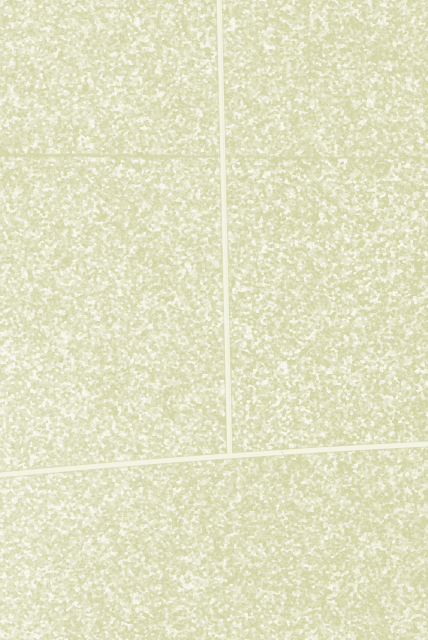
Write a WebGL 1 fragment shader that draws this texture.

```glsl
precision highp float;
// Pale speckled stone tiles with light raised joints and one faint shadow joint.

uniform vec2 u_resolution;

#define GRAIN_SCALE 225.0
#define FINE_SCALE 370.0
#define PATCH_SCALE 85.0
#define CHIP_SCALE 25.0
#define CHIP_CHANCE 0.27
#define JOINT_HALF 0.0039
#define FAINT_HALF 0.0024
#define STONE_DARK vec3(0.830, 0.835, 0.652)
#define STONE_LIGHT vec3(0.968, 0.968, 0.935)
#define JOINT_COLOR vec3(0.955, 0.955, 0.895)
#define SHADOW_COLOR vec3(0.835, 0.838, 0.665)

float hash(vec2 p) {
  vec3 q = fract(vec3(p.xyx) * 0.1031);
  q += dot(q, q.yzx + 33.33);
  return fract((q.x + q.y) * q.z);
}

vec2 hash2(vec2 p) {
  return vec2(hash(p + 17.3), hash(p + 71.9));
}

// Cellular noise: each cell has one random tone, blended softly at its border.
float grains(vec2 p) {
  vec2 cell = floor(p);
  float sum = 0.0;
  float weight = 0.0;
  for (int j = -1; j <= 1; j++) {
    for (int i = -1; i <= 1; i++) {
      vec2 id = cell + vec2(float(i), float(j));
      vec2 d = id + hash2(id) - p;
      float w = exp(-9.0 * dot(d, d)) + 1e-6;
      sum += w * hash(id);
      weight += w;
    }
  }
  return sum / weight;
}

// Sparse oval chips: positive for pale ones, negative for dark ones.
float chips(vec2 p, float blur) {
  vec2 id = floor(p);
  vec2 d = fract(p) - mix(vec2(0.27), vec2(0.73), hash2(id));
  float angle = 6.2832 * hash(id + 5.1);
  float c = cos(angle);
  float s = sin(angle);
  d = vec2(c * d.x + s * d.y, c * d.y - s * d.x) * vec2(1.0, 1.5);
  float radius = mix(0.07, 0.20, hash(id + 9.7));
  float mask = 1.0 - smoothstep(radius - blur, radius + blur, length(d));
  float present = step(hash(id + 31.0), CHIP_CHANCE);
  return mask * present * (hash(id + 47.0) > 0.65 ? 0.50 : -0.28);
}

// Coverage of a band around a signed distance.
float band(float d, float halfWidth, float px) {
  return 1.0 - smoothstep(halfWidth - px, halfWidth + px, abs(d));
}

void main() {
  float px = 0.7 / u_resolution.y;
  vec2 p = gl_FragCoord.xy / u_resolution.y;
  float across = gl_FragCoord.x / u_resolution.x;

  // Joint distances, with the slight lean and bow of the tile layout
  float floorJoint = p.y - (0.2578 + 0.0725 * p.x + 0.035 * p.x * (0.667 - p.x));
  float uprightJoint = p.x - mix(0.3590, 0.3425, (p.y - 0.29) / 0.71);
  float faintJoint = p.y - mix(0.7580, 0.7525, across);
  float above = step(0.0, floorJoint);
  float rightSide = step(0.0, uprightJoint) * above;
  float upper = step(0.0, faintJoint);
  vec2 tile = vec2(rightSide, above + upper);

  // Stone: three grain sizes, offset for each tile
  vec2 q = p + tile * vec2(3.17, 2.31);
  float medium = grains(q * GRAIN_SCALE * vec2(0.94, 1.06));
  float speckle = 0.95 * (medium * medium - 0.31);
  speckle += 0.45 * (grains(q * FINE_SCALE + 40.0) - 0.5);
  speckle += 0.17 * (grains(q * PATCH_SCALE + 80.0) - 0.5);
  float contrast = 0.94 + 0.12 * rightSide * (1.0 - upper);
  float tone = 0.41 + contrast * speckle;
  tone += chips(q * CHIP_SCALE, 0.04 + px * CHIP_SCALE) * mix(0.3, 1.0, above);

  // Broad light from the left, duller right edge, gentle mottling
  vec2 glow = (p - vec2(0.0, 0.27)) / vec2(0.16, 0.20);
  tone += 0.13 * exp(-dot(glow, glow)) + 0.05 * exp(-6.0 * p.x);
  tone -= 0.06 * across * across + 0.04 * (1.0 - above) * across;
  tone += 0.015 * sin(p.x * 17.0 + 2.0 * sin(p.y * 9.0)) * sin(p.y * 13.0 + p.x * 5.0);
  vec3 color = mix(STONE_DARK, STONE_LIGHT, clamp(tone, 0.0, 1.0));

  // Faint shadow joint, weaker on the right
  float wobble = 0.0006 * sin(p.x * 90.0) + 0.0004 * sin(p.x * 217.0);
  float faint = band(faintJoint + wobble, FAINT_HALF, px + 0.001);
  color = mix(color, SHADOW_COLOR, faint * mix(0.85, 0.60, rightSide));

  // Shadow rims beside the pale joints
  float rim = max(band(floorJoint, JOINT_HALF + 0.002, px + 0.001),
                  band(uprightJoint, JOINT_HALF + 0.002, px + 0.001) * above);
  color = mix(color, SHADOW_COLOR, 0.6 * rim);

  // Pale joints with a soft inner crease and one small break
  float upright = band(uprightJoint, JOINT_HALF, px) * above;
  float level = band(floorJoint, JOINT_HALF, px);
  level *= 1.0 - 0.6 * band(p.x - 0.441 + 0.5 * floorJoint, 0.0010, px);
  float crease = band(uprightJoint - 0.0015, 0.0006, px) * upright * (1.0 - level);
  color = mix(color, JOINT_COLOR, max(upright, level));
  color -= vec3(0.020, 0.020, 0.035) * crease;

  gl_FragColor = vec4(color, 1.0);
}
```
